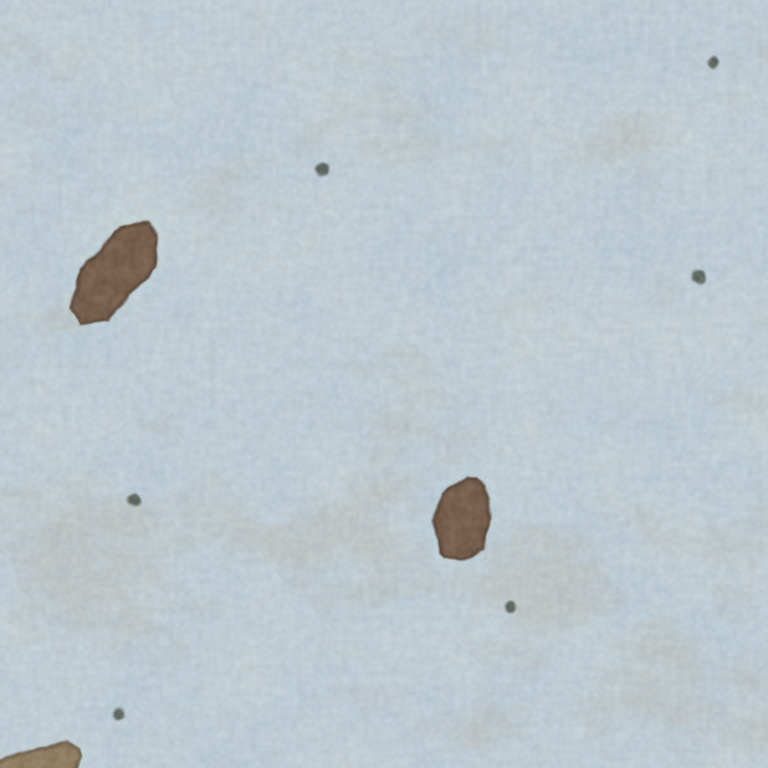
This texture is drawn by a Shadertoy shader. Its source:

```glsl
float hash(vec2 p) {
    vec3 q = fract(p.xyx * vec3(0.1031, 0.1030, 0.0973));
    q += dot(q, q.yzx + 33.33);
    return fract((q.x + q.y) * q.z);
}

float cornerSlope(vec2 cell, vec2 offset) {
    float angle = 6.2832 * hash(cell);
    return dot(vec2(cos(angle), sin(angle)), offset);
}

// Gradient noise, roughly -0.7 to 0.7
float noise(vec2 p) {
    vec2 i = floor(p), f = fract(p);
    vec2 u = f * f * f * (f * (f * 6.0 - 15.0) + 10.0);
    vec2 e = vec2(0, 1);
    return mix(mix(cornerSlope(i, f), cornerSlope(i + e.yx, f - e.yx), u.x),
               mix(cornerSlope(i + e, f - e), cornerSlope(i + 1.0, f - 1.0), u.x), u.y);
}

float fbm(vec2 p) {
    float sum = 0.0, gain = 1.0;
    for (int i = 0; i < 4; i++) {
        sum += gain * noise(p);
        p = mat2(1.6, 1.2, -1.2, 1.6) * p + 17.3;
        gain *= 0.6;
    }
    return sum;
}

// Pale blue paper: broad stains, cloudy tint, woven fibres, fine grain
vec3 paper(vec2 uv) {
    vec3 color = vec3(0.745, 0.800, 0.830);
    float blue = fbm(uv * 8.0 + 40.0);
    color += vec3(-0.024, -0.014, 0.004) * blue;

    float band = exp(-pow((uv.y - 0.31 + 0.13 * uv.x + 0.05 * noise(uv * 4.0)) / 0.09, 2.0));
    float stain = smoothstep(0.1, 0.9, fbm(uv * vec2(5.0, 8.0) + 9.0) + 0.55 * band);
    color = mix(color, vec3(0.735, 0.755, 0.755), 0.75 * stain);

    float fibres = noise(uv * vec2(35.0, 110.0)) + noise(uv * vec2(110.0, 35.0) + 70.0);
    float grain = noise(uv * 150.0) + 0.8 * noise(uv * 75.0 + 31.0);
    color += 0.018 * fibres + 0.026 * grain;
    color += vec3(0.012, 0.0, -0.014) * noise(uv * 60.0 + 90.0);
    return color;
}

// Convex chip: a stretched shape cut by facets of uneven depth
float flakeDistance(vec2 p, float angle, float halfLength, float radius, float seed) {
    vec2 axis = vec2(cos(angle), sin(angle));
    p = vec2(dot(p, axis), dot(p, vec2(-axis.y, axis.x)));
    float d = -1.0;
    for (float k = 0.0; k < 10.0; k++) {
        float a = 0.6283 * (k + 0.5 * hash(vec2(k, seed)));
        float depth = halfLength * abs(cos(a)) + radius * (0.85 + 0.3 * hash(vec2(seed, k + 20.0)));
        d = max(d, dot(p, vec2(cos(a), sin(a))) - depth);
    }
    return d;
}

void mainImage(out vec4 fragColor, in vec2 fragCoord) {
    vec2 uv = fragCoord / iResolution.y;
    float soft = max(0.0025, 1.0 / iResolution.y);
    vec3 color = paper(uv);

    // Brown flakes: angle, half length, radius
    vec3 shapes[3] = vec3[3](vec3(0.93, 0.052, 0.027),
                             vec3(1.35, 0.018, 0.034),
                             vec3(0.25, 0.038, 0.019));
    for (int i = 0; i < 3; i++) {
        float n = float(i);
        vec3 shape = shapes[i];
        vec2 p = uv - fract(vec2(0.15, 0.645) + n * vec2(0.45, -0.32));
        float d = flakeDistance(p, shape.x, shape.y, shape.z, n + 3.0);
        d += 0.004 * noise(uv * 38.0) + 0.0015 * noise(uv * 95.0);

        vec3 brown = mix(vec3(0.465, 0.375, 0.305), vec3(0.56, 0.49, 0.39), step(1.5, n));
        brown += 0.05 * noise(uv * 55.0) + 0.04 * noise(uv * 130.0);
        brown *= mix(0.80, 1.0, smoothstep(0.001, 0.008, -d));

        color += vec3(0.005, 0.018, 0.008) * exp(-abs(d - 0.006) * 250.0);
        color = mix(color, brown, smoothstep(soft, -soft, d));
    }

    // Small grey-green specks
    for (float i = 1.0; i < 7.0; i++) {
        vec2 p = uv - fract(vec2(0.4, 0.5) + i * vec2(0.7549, 0.5698));
        float radius = 0.0075 + 0.0025 * hash(vec2(i, 5.0));
        float d = length(p) - radius + 0.003 * noise(uv * 90.0);
        vec3 speck = vec3(0.36, 0.39, 0.36) + 0.08 * noise(uv * 120.0);
        color = mix(color, speck, 0.95 * smoothstep(soft, -1.6 * soft, d));
    }

    fragColor = vec4(color, 1.0);
}
```
